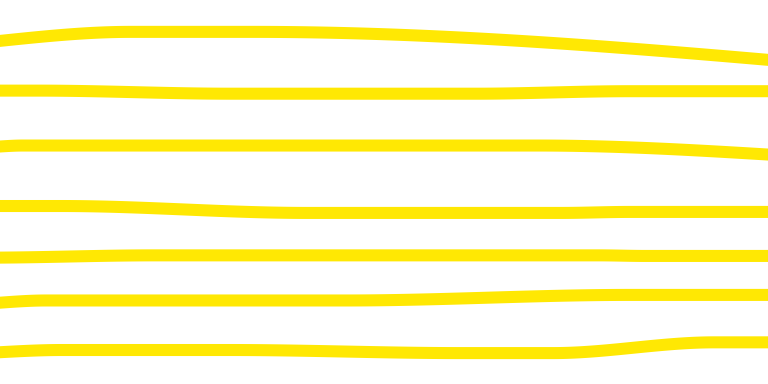
Give the GLSL for this pattern, as a Shadertoy shader.

```glsl
// Seven hand-drawn yellow marker lines running across white paper.

const int LINES = 7;

// Height of each line before its bends, top to bottom.
const float BASE[LINES] = float[](0.870, 0.764, 0.616, 0.4635, 0.329, 0.206, 0.077);

// Bends as (start x, end x, rise); x spans the width, rise is in canvas heights.
const vec3 LEFT_BEND[LINES] = vec3[](
    vec3(-0.17, 0.17, 0.047), vec3(0.0, 1.0, 0.0), vec3(-0.03, 0.03, 0.005),
    vec3(0.0, 1.0, 0.0), vec3(-0.02, 0.20, 0.006), vec3(-0.06, 0.06, 0.0115),
    vec3(-0.08, 0.08, 0.0115));
const vec3 MIDDLE_BEND[LINES] = vec3[](
    vec3(0.0, 1.0, 0.0), vec3(0.05, 0.30, -0.008), vec3(0.0, 1.0, 0.0),
    vec3(0.08, 0.40, -0.018), vec3(0.0, 1.0, 0.0), vec3(0.0, 1.0, 0.0),
    vec3(0.30, 0.60, -0.008));
const vec3 RIGHT_BEND[LINES] = vec3[](
    vec3(0.33, 1.85, -0.177), vec3(0.62, 0.82, 0.0065), vec3(0.70, 1.35, -0.053),
    vec3(0.73, 0.82, 0.0026), vec3(0.78, 0.84, -0.0015), vec3(0.45, 0.82, 0.0145),
    vec3(0.72, 0.93, 0.028));

float bend(float x, vec3 b) {
    return b.z * smoothstep(b.x, b.y, x);
}

float lineHeight(int i, float x) {
    return BASE[i] + bend(x, LEFT_BEND[i]) + bend(x, MIDDLE_BEND[i]) + bend(x, RIGHT_BEND[i]);
}

void mainImage(out vec4 fragColor, in vec2 fragCoord) {
    vec2 uv = fragCoord / iResolution.xy;

    // Distance to the nearest line, in canvas heights
    float dist = 1.0;
    for (int i = 0; i < LINES; i++) {
        dist = min(dist, abs(uv.y - lineHeight(i, uv.x)));
    }

    // Ink with one pixel of edge smoothing
    float ink = clamp(0.5 + (0.0157 - dist) * iResolution.y, 0.0, 1.0);
    vec3 color = mix(vec3(1.0), vec3(1.0, 0.91, 0.01), ink);
    fragColor = vec4(color, 1.0);
}
```
